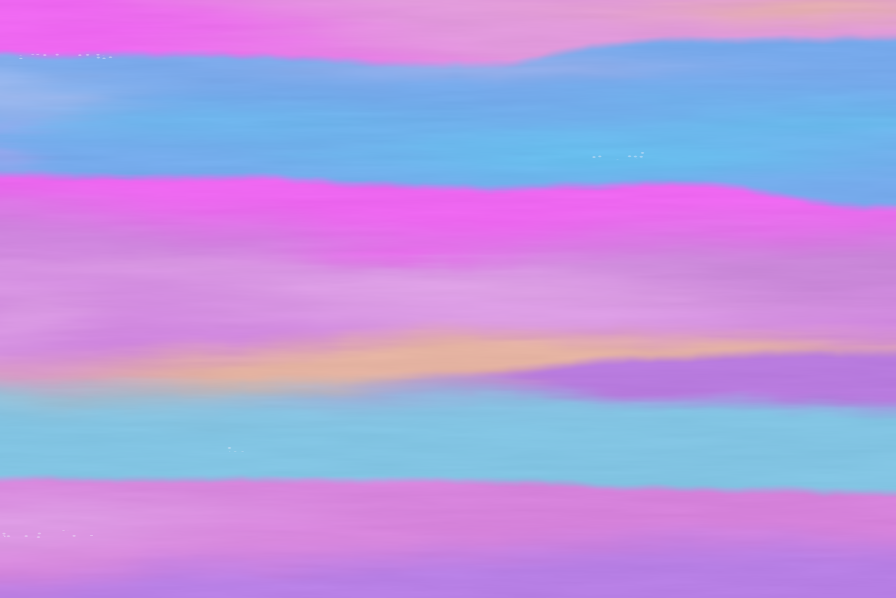
Write a Shadertoy shader that draws this background.

```glsl
#define EDGE_WOBBLE 0.016
#define STREAK_WARP 0.030
#define GRAIN 0.034
#define SPECK_CELLS vec2(150.0, 170.0)
#define MAGENTA vec3(0.93, 0.40, 0.94)
#define PINK vec3(0.87, 0.63, 0.90)
#define ORCHID vec3(0.81, 0.52, 0.87)
#define BLUE vec3(0.46, 0.66, 0.92)
#define CYAN vec3(0.40, 0.75, 0.93)
#define TEAL vec3(0.51, 0.77, 0.89)
#define PEACH vec3(0.90, 0.71, 0.62)
#define PURPLE vec3(0.72, 0.48, 0.87)

float hash(vec2 p) {
    vec3 q = fract(p.xyx * 0.1031);
    q += dot(q, q.yzx + 33.33);
    return fract((q.x + q.y) * q.z);
}

float noise(vec2 p) {
    vec2 cell = floor(p), f = fract(p);
    f = f * f * (3.0 - 2.0 * f);
    return mix(mix(hash(cell), hash(cell + vec2(1, 0)), f.x),
               mix(hash(cell + vec2(0, 1)), hash(cell + 1.0), f.x), f.y);
}

// Layered noise, centred on zero
float fbm(vec2 p) {
    float sum = 0.0, gain = 0.5;
    for (int i = 0; i < 4; i++) {
        sum += gain * (noise(p) - 0.5);
        p = p * 2.03 + 17.3;
        gain *= 0.5;
    }
    return sum;
}

// Smooth curve through five heights spaced evenly across the canvas
float curve(float x, vec4 h, float last) {
    vec4 s = smoothstep(vec4(0.0, 0.25, 0.5, 0.75), vec4(0.25, 0.5, 0.75, 1.0), vec4(x));
    return h.x + dot(s, vec4(h.yzw, last) - h);
}

// Coverage below an edge, with depth measured from the top
float below(float depth, float edge, float soft) {
    return smoothstep(edge - soft, edge + soft, depth);
}

// Soft horizontal dab of paint
float dab(vec2 p, vec2 centre, vec2 radius) {
    vec2 d = (p - centre) / radius;
    return exp(-dot(d, d));
}

// Small pale flecks confined to a strip
float flecks(vec2 p, vec2 centre, vec2 radius) {
    vec2 grid = p * SPECK_CELLS, cell = floor(grid);
    vec2 spot = 0.3 + 0.4 * vec2(hash(cell + 3.1), hash(cell + 8.7));
    float speck = 1.0 - smoothstep(0.10, 0.40, length(fract(grid) - spot));
    return speck * step(0.72, hash(cell)) * step(0.4, dab(p, centre, radius));
}

void mainImage(out vec4 fragColor, in vec2 fragCoord) {
    vec2 uv = fragCoord / iResolution.xy;
    vec2 p = vec2(uv.x, 1.0 - uv.y);
    float x = p.x;

    // Brush drag: broad streaks and fine bristles
    float broad = fbm(p * vec2(4.0, 26.0));
    float bristle = fbm(p * vec2(12.0, 110.0) + 40.0);
    float d = p.y + EDGE_WOBBLE * fbm(vec2(x * 16.0, p.y * 9.0)) + 0.006 * bristle;
    vec2 q = vec2(x + 0.25 * broad, d + STREAK_WARP * broad);

    // Top band
    vec3 col = mix(MAGENTA, vec3(0.88, 0.60, 0.86), smoothstep(0.08, 0.60, q.x + 1.5 * (0.05 - q.y)));
    col = mix(col, PEACH, 0.7 * dab(q, vec2(0.92, 0.015), vec2(0.20, 0.028)));

    // Blue band
    vec3 sea = mix(BLUE, CYAN, 0.9 * dab(q, vec2(0.68, 0.265), vec2(0.30, 0.045)));
    sea = mix(sea, CYAN, 0.5 * dab(q, vec2(0.25, 0.205), vec2(0.30, 0.04)));
    sea = mix(sea, CYAN, 0.7 * dab(q, vec2(0.92, 0.205), vec2(0.25, 0.045)));
    sea = mix(sea, vec3(0.64, 0.73, 0.93), 0.8 * dab(q, vec2(0.0, 0.16), vec2(0.11, 0.05)));
    sea = mix(sea, vec3(0.62, 0.65, 0.93), 0.7 * dab(q, vec2(0.0, 0.25), vec2(0.05, 0.05)));
    sea = mix(sea, vec3(0.66, 0.70, 0.92), 0.6 * dab(q, vec2(0.52, 0.115), vec2(0.25, 0.022)));
    col = mix(col, sea, below(d, curve(x, vec4(0.094, 0.094, 0.112, 0.068), 0.060), 0.010));

    // Magenta band fading into orchid and pale pink
    vec3 bloom = mix(ORCHID, PINK, dab(q, vec2(0.54, 0.485), vec2(0.34, 0.045)));
    bloom = mix(bloom, PINK, 0.9 * dab(q, vec2(0.64, 0.53), vec2(0.30, 0.030)));
    bloom = mix(bloom, PINK, 0.6 * dab(q, vec2(0.20, 0.445), vec2(0.18, 0.022)));
    bloom = mix(bloom, PINK, 0.7 * dab(q, vec2(0.0, 0.53), vec2(0.09, 0.08)));
    bloom = mix(bloom, vec3(0.77, 0.52, 0.83), 0.7 * dab(q, vec2(0.93, 0.46), vec2(0.22, 0.06)));
    float fade = curve(x, vec4(0.340, 0.375, 0.415, 0.395), 0.385);
    bloom = mix(MAGENTA, bloom, below(q.y, fade, 0.055));
    bloom = mix(bloom, MAGENTA, 0.6 * dab(q, vec2(0.45, 0.425), vec2(0.14, 0.018)));
    col = mix(col, bloom, below(d, curve(x, vec4(0.294, 0.297, 0.313, 0.308), 0.352), 0.010));

    // Peach streak
    float sand = below(q.y, curve(x, vec4(0.612, 0.592, 0.562, 0.568), 0.578), 0.032);
    col = mix(col, PEACH, sand * mix(0.45, 0.95, smoothstep(0.0, 0.28, x)));

    // Purple wedge and teal band
    float wedge = below(d, curve(x, vec4(0.66, 0.650, 0.628, 0.596), 0.590), 0.012);
    col = mix(col, PURPLE, wedge * smoothstep(0.38, 0.66, q.x));
    vec3 lagoon = mix(TEAL, vec3(0.62, 0.66, 0.85), 0.9 * dab(q, vec2(0.48, 0.655), vec2(0.22, 0.030)));
    lagoon = mix(lagoon, vec3(0.68, 0.72, 0.78), 0.7 * dab(q, vec2(0.15, 0.66), vec2(0.22, 0.032)));
    col = mix(col, lagoon, below(q.y, curve(x, vec4(0.648, 0.648, 0.648, 0.676), 0.680), 0.025));

    // Orchid base with violet foot
    vec3 base = mix(vec3(0.84, 0.51, 0.86), PINK, 0.8 * dab(q, vec2(0.03, 0.88), vec2(0.28, 0.06)));
    float foot = curve(x, vec4(0.975, 0.950, 0.925, 0.902), 0.910);
    base = mix(base, vec3(0.72, 0.50, 0.90), below(q.y, foot, 0.040));
    col = mix(col, base, below(d, curve(x, vec4(0.802, 0.803, 0.805, 0.815), 0.822), 0.010));

    // Bristle grain and flecks
    col += GRAIN * (bristle + 0.6 * broad);
    float fleck = flecks(p, vec2(0.68, 0.260), vec2(0.06, 0.008))
                + flecks(p, vec2(0.07, 0.095), vec2(0.06, 0.006))
                + flecks(p, vec2(0.27, 0.750), vec2(0.03, 0.006))
                + flecks(p, vec2(0.05, 0.893), vec2(0.06, 0.007));
    col = mix(col, vec3(0.93, 0.92, 0.98), 0.45 * min(fleck, 1.0));
    fragColor = vec4(clamp(col, 0.0, 1.0), 1.0);
}
```
